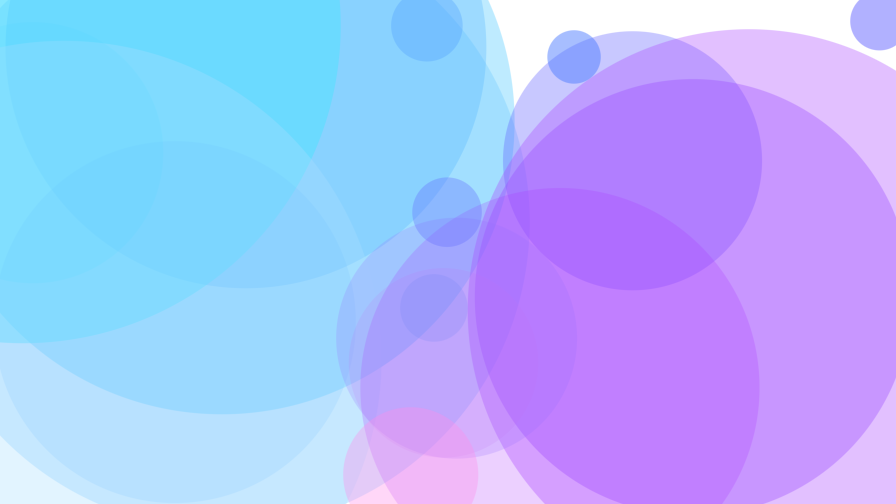
Write a Shadertoy shader that draws this background.

```glsl
// Tints: rgb and opacity
const vec3 PAPER      = vec3(1.0);
const vec4 ICE        = vec4(0.45, 0.76, 1.00, 0.30);
const vec4 SKY        = vec4(0.27, 0.78, 1.00, 0.35);
const vec4 AZURE      = vec4(0.31, 0.70, 1.00, 0.30);
const vec4 CYAN       = vec4(0.27, 0.89, 1.00, 0.45);
const vec4 AQUA       = vec4(0.27, 0.84, 1.00, 0.12);
const vec4 MIST       = vec4(0.66, 0.87, 1.00, 0.34);
const vec4 HAZE       = vec4(0.41, 0.73, 1.00, 0.15);
const vec4 PERIWINKLE = vec4(0.38, 0.38, 1.00, 0.35);
const vec4 LILAC      = vec4(0.67, 0.29, 1.00, 0.35);
const vec4 VIOLET     = vec4(0.60, 0.28, 1.00, 0.35);
const vec4 ORCHID     = vec4(0.67, 0.20, 1.00, 0.23);
const vec4 LAVENDER   = vec4(0.59, 0.43, 1.00, 0.22);
const vec4 MAUVE      = vec4(0.75, 0.43, 0.94, 0.15);
const vec4 PINK       = vec4(1.00, 0.55, 0.92, 0.35);
const vec4 CORNFLOWER = vec4(0.27, 0.59, 1.00, 0.30);
const vec4 IRIS       = vec4(0.39, 0.43, 1.00, 0.35);
const vec4 DUSK       = vec4(0.43, 0.51, 0.96, 0.20);
const vec4 COBALT     = vec4(0.31, 0.49, 1.00, 0.50);
const vec4 INDIGO     = vec4(0.39, 0.39, 1.00, 0.50);

// Lays a translucent disc over the colour; lengths in canvas heights
void disc(inout vec3 color, vec2 p, vec2 center, float radius, vec4 tint) {
    float pixel = 1.0 / iResolution.y;
    float edge = length(p - center) - radius;
    float cover = 1.0 - smoothstep(-0.75 * pixel, 0.75 * pixel, edge);
    color = mix(color, tint.rgb, tint.a * cover);
}

// Large overlapping blues on the left
void blueDiscs(inout vec3 color, vec2 p) {
    disc(color, p, vec2(0.440, 0.560), 0.611, ICE);
    disc(color, p, vec2(0.440, 0.759), 0.581, SKY);
    disc(color, p, vec2(0.488, 0.905), 0.477, AZURE);
    disc(color, p, vec2(0.046, 0.949), 0.630, CYAN);
    disc(color, p, vec2(0.127, 0.289), 0.630, MIST);
    disc(color, p, vec2(0.347, 0.361), 0.359, HAZE);
    disc(color, p, vec2(0.065, 0.697), 0.259, AQUA);
}

// Purples on the right, reaching into the middle
void purpleDiscs(inout vec3 color, vec2 p) {
    disc(color, p, vec2(1.255, 0.681), 0.257, PERIWINKLE);
    disc(color, p, vec2(1.486, 0.384), 0.558, LILAC);
    disc(color, p, vec2(1.375, 0.410), 0.433, VIOLET);
    disc(color, p, vec2(1.111, 0.231), 0.396, ORCHID);
    disc(color, p, vec2(0.906, 0.329), 0.239, LAVENDER);
    disc(color, p, vec2(0.880, 0.280), 0.188, MAUVE);
    disc(color, p, vec2(0.815, 0.058), 0.134, PINK);
}

// Small accents on top
void smallDiscs(inout vec3 color, vec2 p) {
    disc(color, p, vec2(0.847, 0.949), 0.071, CORNFLOWER);
    disc(color, p, vec2(0.887, 0.579), 0.069, IRIS);
    disc(color, p, vec2(0.861, 0.389), 0.067, DUSK);
    disc(color, p, vec2(1.139, 0.887), 0.053, COBALT);
    disc(color, p, vec2(1.745, 0.958), 0.058, INDIGO);
}

void mainImage(out vec4 fragColor, in vec2 fragCoord) {
    vec2 p = fragCoord / iResolution.y;
    vec3 color = PAPER;
    blueDiscs(color, p);
    purpleDiscs(color, p);
    smallDiscs(color, p);
    fragColor = vec4(color, 1.0);
}
```
